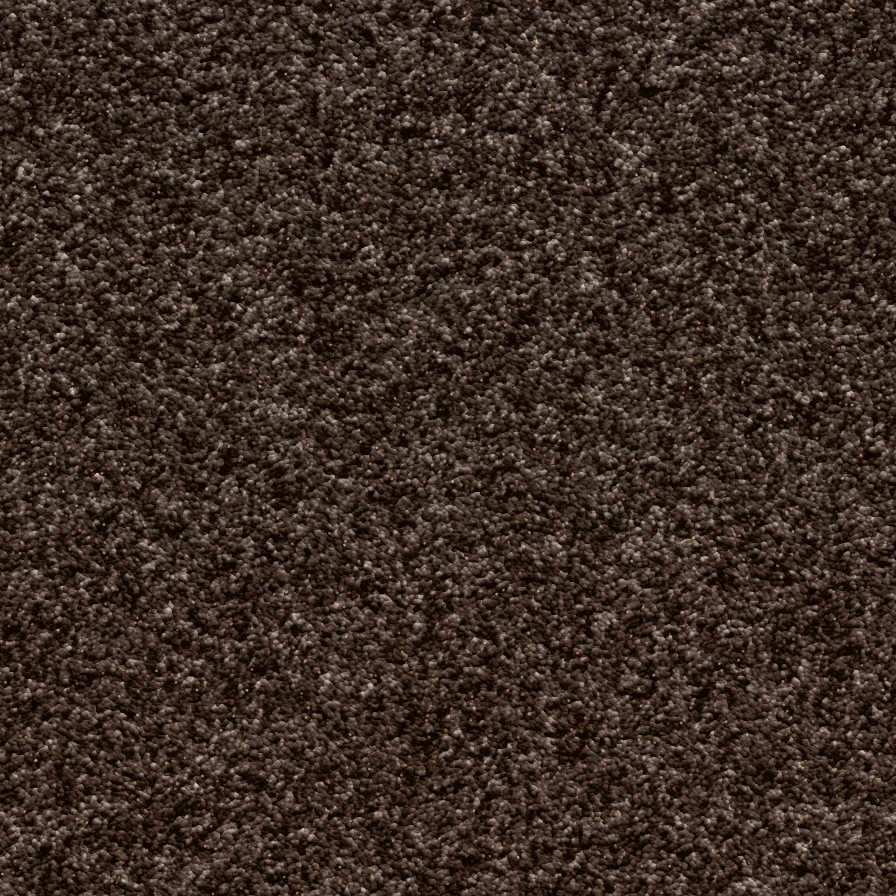
Give the GLSL for this texture, as a Shadertoy shader.

```glsl
// Fine dark soil, lit from above: overlapping, tilted layers of soft cellular
// grains are summed from single crumbs to broad clumps and mapped to a brown
// ramp. Sparse pebbles and tiny golden glints are scattered on top.

vec3 hash3(vec2 cell) {
    vec3 q = fract(vec3(cell.xyx) * vec3(0.1031, 0.1030, 0.0973));
    q += dot(q, q.yxz + 33.33);
    return fract((q.xxy + q.yzz) * q.zyx);
}

vec2 tilt(vec2 p, float angle) {
    float c = cos(angle), s = sin(angle);
    return vec2(c * p.x - s * p.y, s * p.x + c * p.y);
}

// Zero-centred relief: random grain tone, bright tops, dark crevices
float grains(vec2 p) {
    float toneSum = 0.0, weightSum = 0.0, nearest = 9.0;
    for (int y = -1; y <= 1; y++)
    for (int x = -1; x <= 1; x++) {
        vec2 cell = floor(p) + vec2(x, y);
        vec3 rnd = hash3(cell);
        vec2 r = p - cell - rnd.xy;
        float d2 = dot(r, r);
        float weight = exp(-11.0 * d2);
        toneSum += weight * (rnd.z - 0.5 + 0.6 * r.y);
        weightSum += weight;
        nearest = min(nearest, d2);
    }
    return toneSum / weightSum + 0.3 * (0.44 - sqrt(nearest));
}

// Rare lumps with a lit top and a shadow underneath
float pebbles(vec2 p) {
    float relief = 0.0;
    for (int y = -1; y <= 1; y++)
    for (int x = -1; x <= 1; x++) {
        vec2 cell = floor(p) + vec2(x, y);
        vec3 rnd = hash3(cell + 311.0);
        vec2 r = (p - cell - rnd.xy) * vec2(0.85, 1.1);
        float radius = 0.13 + 0.17 * rnd.x;
        float body = 1.0 - smoothstep(0.5, 1.2, length(r) / radius);
        float shadow = 1.0 - smoothstep(0.4, 1.5, length(r + vec2(0.0, radius)) / radius);
        float present = step(0.92, rnd.z);
        relief += present * (body * (0.05 + 0.2 * r.y) - 0.11 * shadow * (1.0 - body));
    }
    return relief;
}

// Small bright specks: x is strength, y picks gold or pale
vec2 glints(vec2 p) {
    vec2 cell = floor(p);
    vec3 rnd = hash3(cell + 97.0);
    float d = length(p - cell - 0.35 - 0.3 * rnd.xy);
    float strength = step(0.95, rnd.z) * (0.3 + 0.7 * rnd.x);
    return vec2(strength * (1.0 - smoothstep(0.1, 0.38, d)), rnd.y);
}

void mainImage(out vec4 fragColor, in vec2 fragCoord) {
    vec2 uv = fragCoord / iResolution.y;

    // Layered sines bend the grid so that rows never line up
    vec2 p = uv + 0.003 * sin(uv.yx * vec2(31.0, 27.0) + vec2(0.4, 2.1))
                + 0.001 * sin(uv.yx * vec2(97.0, 83.0) + 3.0 * uv);

    // The soil is rougher toward the upper left
    float roughness = 0.75 + 0.4 * smoothstep(0.3, 1.0, uv.y)
                    + 0.15 * sin(5.0 * uv.x + 1.0) * sin(4.0 * uv.y + 2.0);

    // Two crossing layers of crumbs, then clusters, clumps and broad patches
    float tone = 0.218;
    tone += 0.25 * grains(tilt(p, 0.55) * vec2(205.0, 225.0) + 500.0);
    tone += 0.22 * grains(tilt(p, -0.4) * vec2(135.0, 165.0) + 300.0);
    tone += 0.14 * grains(tilt(p, 0.2) * vec2(75.0, 108.0) + 141.0);
    tone += 0.07 * roughness * grains(tilt(p, -0.15) * vec2(36.0, 56.0) + 73.0);
    tone += 0.015 * grains(p * vec2(13.0, 20.0) + 19.0);
    tone += roughness * pebbles(p * 24.0);

    // Lift the brightest crumbs and keep the crevices from going black
    tone += 0.7 * max(tone - 0.34, 0.0);
    tone = max(tone, 0.06 + 0.2 * tone);

    // Brown ramp, slightly greyer at the top and warmer at the bottom
    float warmth = 0.9 + 0.2 * (1.0 - uv.y);
    vec3 soil = vec3(tone) - vec3(0.0, 0.06, 0.096) * warmth
              * smoothstep(-0.06, 0.15, tone);

    vec2 glint = glints(tilt(p, 0.3) * 165.0 + 207.0);
    vec3 glintColor = mix(vec3(0.82, 0.62, 0.38), vec3(0.78, 0.74, 0.70),
                          smoothstep(0.35, 0.65, glint.y));
    soil = mix(soil, glintColor, 0.8 * glint.x);

    fragColor = vec4(clamp(soil, 0.0, 1.0), 1.0);
}
```
